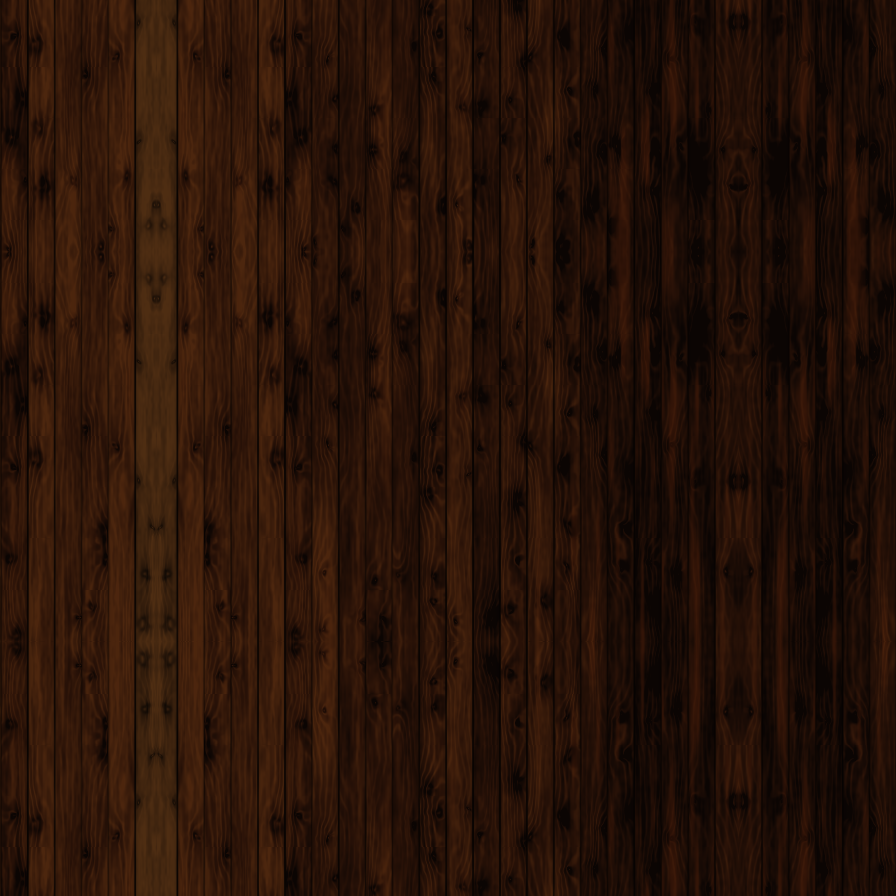
A WebGL 1 fragment shader for this texture:

```glsl
precision highp float;
// Dark stained vertical wood planks with knots, mirrored across and down.
uniform vec2 u_resolution;

#define PITCH 0.0300                  // plank width
#define FIRST_SEAM 0.198              // seam beside the wide pale plank
#define MIRROR_X vec2(0.1745, 0.8242) // mirror lines across
#define MIRROR_Y vec2(0.284, 0.719)   // mirror lines down
#define SEAM_HALF 0.0010              // half width of a seam
#define KNOT_STEP 1.9                 // knot spacing in plank widths
#define KNOT_CHANCE 0.62
#define RING_COUNT 4.0                // growth rings across a plank
#define BASE_TONE 0.60

const vec3 SOOT = vec3(0.043, 0.019, 0.012);
const vec3 UMBER = vec3(0.160, 0.069, 0.028);
const vec3 HONEY = vec3(0.300, 0.150, 0.055);
const vec3 OLIVE = vec3(0.280, 0.168, 0.070);
const vec3 RUST = vec3(0.270, 0.100, 0.030);

float hash(vec2 p) {
  return fract(sin(dot(p, vec2(127.1, 311.7))) * 43758.5453);
}

float noise(vec2 p) {
  vec2 i = floor(p), f = fract(p);
  f = f * f * (3.0 - 2.0 * f);
  return mix(mix(hash(i), hash(i + vec2(1, 0)), f.x),
             mix(hash(i + vec2(0, 1)), hash(i + vec2(1, 1)), f.x), f.y);
}

// Reflects a coordinate back and forth between two mirror lines.
float mirror(float v, vec2 lines) {
  float span = lines.y - lines.x;
  return lines.x + span - abs(mod(v - lines.x, 2.0 * span) - span);
}

// Sums the knots of one plank: x = dark rim, y = warm eye, z = grain hill, w = smudge.
vec4 knots(vec2 q, float plank) {
  vec4 sum = vec4(0.0);
  float row = floor(q.y / KNOT_STEP);
  vec2 ragged = vec2(noise(q * 5.0 + plank), noise(q * 4.0 + plank + 40.0)) - 0.5;
  for (int i = -1; i <= 1; i++) {
    vec2 seed = vec2(plank, row + float(i));
    float present = step(hash(seed + 7.3), KNOT_CHANCE);
    float scale = hash(seed + 3.1);
    float size = mix(0.06, 0.24, scale * scale);
    vec2 center = vec2(mix(0.08, 0.92, hash(seed + 1.7)),
                       (seed.y + mix(0.1, 0.9, hash(seed + 5.9))) * KNOT_STEP);
    vec2 d = q - center + 0.16 * ragged;
    d.y += 1.2 * d.x * (hash(seed + 9.2) - 0.5);
    float r = length(d * vec2(1.0, 0.8)) / size;
    float tail = length(d * vec2(0.75, 0.45)) / (size + 0.05);
    sum += present * vec4(exp(-2.5 * (r - 0.7) * (r - 0.7)), exp(-5.0 * r * r),
                          exp(-0.5 * tail), exp(-0.6 * tail * tail));
  }
  return sum;
}

void main() {
  vec2 uv = gl_FragCoord.xy / u_resolution;
  vec2 p = vec2(mirror(uv.x, MIRROR_X), mirror(uv.y, MIRROR_Y));
  float pixel = 1.0 / u_resolution.x;

  // Plank number and position within it, in plank widths
  float u = (p.x - FIRST_SEAM) / PITCH;
  float plank = floor(u);
  vec2 q = vec2(fract(u), p.y / PITCH);
  float pale = 1.0 - step(0.0, plank);
  float last = step(20.0, plank);
  float darkSide = smoothstep(12.0, 17.0, plank) * (1.0 - 0.6 * last);
  float warmSide = 1.0 - smoothstep(3.0, 7.0, plank);

  // Growth rings bend around the knots; fine fibres run along the plank
  vec4 knot = knots(q, plank);
  vec2 offset = vec2(plank * 17.3, plank * 5.1);
  float wobble = noise(q * vec2(1.8, 0.32) + offset) + 0.12 * noise(q * vec2(4.0, 1.6) + offset);
  float field = RING_COUNT * q.x + 3.2 * wobble + 2.4 * knot.z;
  float rings = pow(0.5 + 0.5 * sin(6.2832 * field), 2.5) - 0.33;
  float figure = 0.4 + 0.9 * noise(q * vec2(1.2, 0.4) + offset + 63.0);
  float fibre = noise(vec2(p.x * 450.0, p.y * 45.0) + offset) - 0.5;
  float pores = noise(vec2(p.x * 380.0, p.y * 150.0) + offset) - 0.5;
  float streak = noise(vec2(p.x * 170.0, p.y * 9.0) + offset) - 0.5;
  float blotch = noise(q * vec2(1.1, 0.35) + offset + 31.0) - 0.5;

  // Tone from plank, stain and grain
  float tone = BASE_TONE + 0.30 * (hash(vec2(plank, 2.4)) - 0.5);
  tone += 0.12 * warmSide + 0.16 * pale - 0.25 * darkSide;
  tone += (0.20 + 0.12 * knot.z) * rings * figure * (1.0 - 0.6 * pale);
  tone += 0.24 * fibre + 0.12 * pores + 0.30 * streak + 0.36 * blotch;
  tone += 0.22 * knot.y - 0.30 * knot.x - 0.30 * knot.w;
  tone = clamp(tone, 0.0, 1.0);

  vec3 color = mix(SOOT, UMBER, min(tone * 2.0, 1.0));
  color = mix(color, HONEY, max(tone * 2.0 - 1.0, 0.0));
  color = mix(color, OLIVE * (0.2 + 0.9 * tone), 0.75 * pale);
  float ember = smoothstep(0.1, 0.45, streak + 0.4 * blotch);
  color = mix(color, RUST, ember * (0.12 + 0.3 * darkSide) * (1.0 - pale));

  // Seams of uneven depth with a soft shadow on both sides
  float edge = min(q.x, 1.0 - q.x) * PITCH;
  float depth = mix(0.45, 1.0, hash(vec2(floor(u + 0.5), 8.6)));
  depth *= 0.75 + 0.25 * noise(vec2(floor(u + 0.5) * 3.7, p.y * 30.0));
  float seam = 1.0 - smoothstep(SEAM_HALF - 0.5 * pixel, SEAM_HALF + 0.5 * pixel, edge);
  color *= 1.0 - 0.32 * depth * exp(-edge / 0.0028);
  color = mix(color, SOOT * 0.5, seam * depth);

  gl_FragColor = vec4(color, 1.0);
}
```
